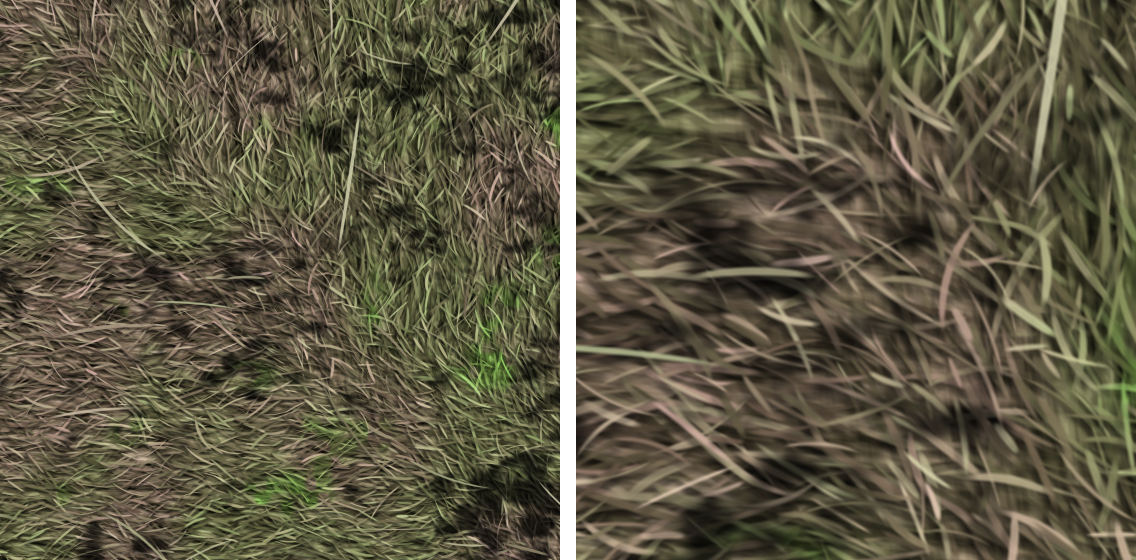
Left: the whole. Right: its middle third, enlarged.
Reproduce this texture procedurally as a Shadertoy shader.

```glsl
// Tangled dry meadow grass, combed flat at lower left and upright at upper right.

float hash(vec2 p) {
    return fract(sin(dot(p, vec2(127.1, 311.7))) * 43758.5453);
}

float noise(vec2 p) {
    vec2 i = floor(p), f = fract(p);
    f = f * f * (3.0 - 2.0 * f);
    return mix(mix(hash(i), hash(i + vec2(1, 0)), f.x),
               mix(hash(i + vec2(0, 1)), hash(i + vec2(1, 1)), f.x), f.y);
}

float fbm(vec2 p) {
    return 0.55 * noise(p) + 0.3 * noise(p * 2.1 + 7.3) + 0.15 * noise(p * 4.3 + 3.1);
}

vec2 turn(vec2 p, float a) {
    return vec2(cos(a) * p.x + sin(a) * p.y, cos(a) * p.y - sin(a) * p.x);
}

// Hay colour from deep shadow (0) to sunlit straw (1)
vec3 hay(float tone) {
    float t = clamp(tone, 0.0, 1.0);
    return mix(vec3(0.07, 0.07, 0.045), vec3(0.85, 0.82, 0.71), t)
         - vec3(0.0, 0.06, 0.18) * t * (1.0 - t);
}

// 0 where the grass lies flat, 1 where it stands
float upright(vec2 p) {
    float wave = 0.08 * sin(p.x * 9.0 + p.y * 5.0) + 0.06 * sin(p.y * 13.0 - p.x * 6.0);
    return smoothstep(-0.2, 0.35, dot(p - 0.5, vec2(0.8, 0.9)) + wave);
}

// One sheet of curved, tapered blades, each with a soft shadow beneath it
void scatterBlades(inout vec3 col, vec2 p, float cells, float seed,
                   float share, float tone, float thickness) {
    vec2 shift = vec2(hash(vec2(seed, 1.7)), hash(vec2(seed, 5.3)));
    vec2 home = floor(p * cells + shift);
    float soft = max(0.0014, 0.7 / iResolution.y);

    for (int y = -1; y <= 1; y++)
    for (int x = -1; x <= 1; x++) {
        vec2 cell = home + vec2(x, y);
        vec2 id = cell + seed * 17.3;
        if (hash(id + 0.4) > share) continue;
        float a = hash(id + 11.1), b = hash(id + 23.7), c = hash(id + 41.9);

        vec2 centre = (cell + 0.5 + 0.6 * (vec2(a, b) - 0.5) - shift) / cells;
        float stand = upright(centre);
        float angle = mix(-0.05, -1.5, stand)
                    + (c + fract(a * 37.0) - 1.0) * mix(0.95, 1.3, stand)
                    + 0.25 * sin(centre.x * 17.0 + centre.y * 23.0);
        vec2 q = turn(p - centre, angle);

        float halfLength = (0.35 + 0.5 * fract(b * 29.0)) / cells;
        float along = abs(q.x) / halfLength;
        if (along > 1.0) continue;
        q.y += (fract(c * 53.0) - 0.5) * 0.6 * cells * q.x * q.x;

        float width = thickness * (0.4 + 1.1 * fract(a * 71.0)) * sqrt(1.0 - along * along);
        float fade = 1.0 - smoothstep(0.6, 1.0, along);
        float blade = fade * (1.0 - smoothstep(-soft, soft, abs(q.y) - width));
        float shadow = fade * (1.0 - smoothstep(0.0, 0.004, abs(q.y + 0.003) - width));

        vec3 tint = mix(vec3(1.04, 0.97, 1.02), vec3(0.95, 1.03, 0.94), fract(c * 91.0));
        float glow = tone + 0.56 * (fract(b * 83.0) - 0.5);
        col *= 1.0 - 0.2 * shadow;
        col = mix(col, hay(glow) * tint, blade * 0.85);
    }
}

void mainImage(out vec4 fragColor, in vec2 fragCoord) {
    vec2 p = fragCoord / iResolution.y;

    // Matted undergrowth, streaked along the lie of the grass
    float flatStreaks = fbm(turn(p, -0.15) * vec2(28.0, 130.0));
    float tallStreaks = fbm(turn(p, -1.45) * vec2(28.0, 130.0));
    float streaks = mix(flatStreaks, tallStreaks, upright(p));
    vec3 col = hay(0.4 + 1.1 * (streaks - 0.5));

    // Blades, from dim and deep to bright and near
    for (int i = 0; i < 16; i++) {
        float depth = float(i) / 15.0;
        float cells = 12.0 + 20.0 * hash(vec2(float(i), 9.2));
        scatterBlades(col, p, cells, float(i) + 1.0, 0.88, mix(0.4, 0.66, depth), 0.0018);
    }

    // Small dark hollows, deepest along the right side
    float edge = smoothstep(0.72, 1.05, p.x + 0.25 * (noise(p * 5.0 + 2.0) - 0.5));
    float clumps = 0.6 * fbm(p * vec2(24.0, 34.0) + 31.0) + 0.4 * fbm(p * 8.0 + 5.0);
    col *= mix(0.3, 1.1, smoothstep(0.24, 0.5, clumps - 0.12 * edge));

    // Brown thatch, green sward and a few fresh leafy tufts
    float sward = smoothstep(0.35, 0.68, fbm(p * 4.5 + 12.0));
    col *= mix(vec3(1.05, 0.97, 1.04), vec3(0.95, 1.03, 0.9), sward);
    float tuft = smoothstep(0.8, 0.97, noise(p * 9.0 + 4.0)) * smoothstep(0.3, 0.6, noise(p * 45.0));
    col = mix(col, col * vec3(0.85, 1.12, 0.75), tuft);

    // Sparse long pale straws on top
    scatterBlades(col, p, 9.0, 31.0, 0.4, 0.74, 0.0019);
    scatterBlades(col, p, 5.0, 47.0, 0.3, 0.82, 0.0024);

    fragColor = vec4(clamp(col, 0.0, 1.0), 1.0);
}
```
